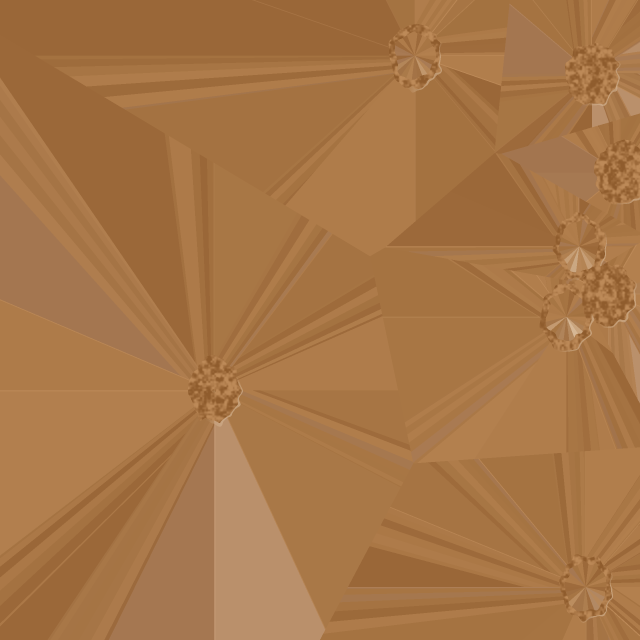
Write a Shadertoy shader that draws this background.

```glsl
const float TAU = 6.2831853;
const int HUBS = 8;
const int SAMPLES = 3;              // antialiasing grid per axis
const float SECTORS = 12.0;         // wedges around each hub
const float SECTOR_JITTER = 0.85;
const float BUNDLE_SHARE = 0.62;    // wedges that start with thin strips
const float STRIPS = 6.0;
const float HAIR_WIDTH = 0.0013;
const float GRAIN_SCALE = 150.0;
const float FACETS = 26.0;
const vec2 HUB_SIZE = vec2(0.041, 0.050);
const vec2 LIGHT_DIR = vec2(0.8, -0.6);
const vec3 DARK = vec3(0.61, 0.41, 0.225);
const vec3 MID = vec3(0.65, 0.455, 0.26);
const vec3 WARM = vec3(0.69, 0.49, 0.295);
const vec3 ROSY = vec3(0.65, 0.47, 0.32);
const vec3 PALE = vec3(0.73, 0.565, 0.42);
const vec3 GLINT = vec3(0.84, 0.72, 0.59);

float hash(vec2 p) {
    vec3 q = fract(p.xyx * 0.1031);
    q += dot(q, q.yzx + 33.33);
    return fract((q.x + q.y) * q.z);
}

float noise(vec2 p) {
    vec2 i = floor(p), f = fract(p);
    f = f * f * (3.0 - 2.0 * f);
    return mix(mix(hash(i), hash(i + vec2(1, 0)), f.x),
               mix(hash(i + vec2(0, 1)), hash(i + vec2(1, 1)), f.x), f.y);
}

// One large hub, two secondary ones and a crowded column on the right
vec2 hubPosition(int id) {
    if (id == 0) return vec2(0.335, 0.390);
    if (id == 1) return vec2(0.648, 0.913);
    if (id == 2) return vec2(0.915, 0.083);
    float i = float(id - 3);
    return vec2(0.925 - 0.01 * i + 0.055 * mod(i, 2.0),
                0.885 - 0.175 * i + 0.02 * i * i);
}

vec3 tone(vec2 key) {
    float v = hash(key);
    vec3 c = v < 0.2 ? DARK : v < 0.55 ? MID : v < 0.9 ? WARM : ROSY;
    return c + 0.022 * (hash(key + 7.3) - 0.5);
}

// Sector borders are irregular, but stay exact on the axes
float sectorBorder(float k, float seed) {
    float wrapped = mod(k, SECTORS);
    float loose = step(0.5, mod(wrapped, SECTORS / 4.0));
    return k + loose * SECTOR_JITTER * (hash(vec2(wrapped, seed)) - 0.5);
}

vec3 rays(vec2 d, int id) {
    float seed = 17.0 * float(id) + 3.0;
    float r = length(d);
    float x = atan(d.y, d.x) / TAU * SECTORS;
    float k = round(x);
    if (x < sectorBorder(k, seed)) k -= 1.0;
    float offset = (x - sectorBorder(k, seed)) * TAU / SECTORS * r;
    vec2 key = vec2(mod(k, SECTORS) + 40.0, seed);

    vec3 c = tone(key);
    float a = (k + 0.5) * TAU / SECTORS;
    float facing = dot(vec2(cos(a), sin(a)), LIGHT_DIR);
    if (id % 3 == 0 && facing > 0.5)
        c = mix(c, PALE, smoothstep(0.1, 0.6, hash(key + 2.7)));

    // Narrow strips that spread slowly away from the hub
    float band = offset / (0.025 + 0.13 * r);
    if (band < 1.0 && hash(key + 5.1) < BUNDLE_SHARE) {
        float strip = floor(STRIPS * pow(band, 0.7) + 0.6 * hash(key + 9.0));
        c = mix(c, tone(key + vec2(strip * 13.0, 91.0)), 0.8);
    }
    // Fine lit edge
    if (offset < HAIR_WIDTH && hash(key + 11.0) > 0.5) c += 0.045;
    return c;
}

vec3 grain(vec2 p) {
    float n = 0.6 * noise(p * GRAIN_SCALE) + 0.4 * noise(p * GRAIN_SCALE * 2.1);
    return mix(DARK - 0.05, WARM + 0.05, smoothstep(0.2, 0.8, n));
}

// Cut facets, brightest on the lower side
vec3 facets(vec2 d, int id) {
    float k = floor(atan(d.y, d.x) / TAU * FACETS);
    float a = (k + 0.5) / FACETS * TAU;
    float h = hash(vec2(k + 60.0, float(id) * 9.0));
    float lit = smoothstep(0.1, 0.9, -sin(a)) * (id > 3 ? 1.0 : 0.45);
    return mix(tone(vec2(k + 60.0, float(id))), GLINT, lit * h);
}

vec3 scene(vec2 p) {
    int id = 0;
    float nearest = 1e9;
    for (int i = 0; i < HUBS; i++) {
        float dist = distance(p, hubPosition(i));
        if (dist < nearest) { nearest = dist; id = i; }
    }
    vec2 d = p - hubPosition(id);
    float wobble = 0.22 * (noise(p * 90.0) - 0.5);
    float q = length(d / HUB_SIZE) + wobble;
    bool hollow = id == 2 || (id % 2 == 1 && id != 3);

    if (q < (hollow ? 0.76 : 0.0)) return facets(d, id);
    if (q < 1.0) return grain(p);
    vec3 c = rays(d, id);
    float lit = smoothstep(0.3, 0.9, dot(normalize(d), LIGHT_DIR));
    return q < 1.05 ? mix(c, GLINT, 0.6 * lit) : c;
}

void mainImage(out vec4 fragColor, in vec2 fragCoord) {
    vec3 sum = vec3(0.0);
    for (int j = 0; j < SAMPLES * SAMPLES; j++) {
        vec2 cell = vec2(j % SAMPLES, j / SAMPLES);
        vec2 shift = (cell + 0.5) / float(SAMPLES) - 0.5;
        sum += scene((fragCoord + shift) / iResolution.y);
    }
    fragColor = vec4(sum / float(SAMPLES * SAMPLES), 1.0);
}
```
